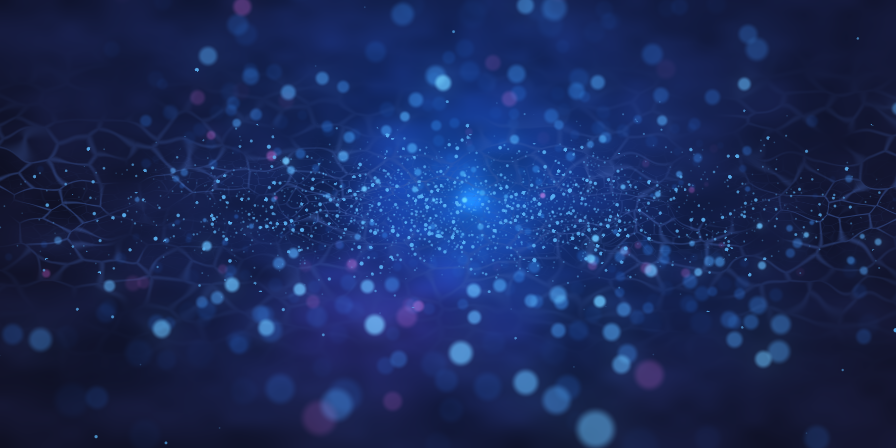
A Shadertoy shader for this background:

```glsl
const vec3 DARK = vec3(0.074, 0.078, 0.170);
const vec3 NAVY = vec3(0.080, 0.122, 0.300);
const vec3 BLUE_GLOW = vec3(0.004, 0.080, 0.225);
const vec3 CORE_GLOW = vec3(0.030, 0.260, 0.330);
const vec3 VIOLET_GLOW = vec3(0.065, 0.000, 0.070);
const vec3 THREAD = vec3(0.25, 0.38, 0.68);
const vec3 DOT_BLUE = vec3(0.05, 0.30, 0.76);
const vec3 DOT_LIGHT = vec3(0.36, 0.72, 0.98);
const vec3 DOT_PINK = vec3(0.62, 0.26, 0.62);
const vec2 CORE = vec2(1.055, 0.555);
const vec2 VIOLET_POS = vec2(0.86, 0.29);
const float FOCUS_Y = 0.535;
const float DOT_HALO = 0.10;
const int DOT_COUNT = 460;

vec4 hash4(vec2 p) {
    vec4 q = fract(p.xyxy * vec4(0.1031, 0.1030, 0.0973, 0.1099));
    q += dot(q, q.wzxy + 33.33);
    return fract((q.xxyz + q.yzzw) * q.zywx);
}

float noise(vec2 p) {
    vec2 i = floor(p), f = fract(p);
    f = f * f * (3.0 - 2.0 * f);
    float low = mix(hash4(i).x, hash4(i + vec2(1, 0)).x, f.x);
    float high = mix(hash4(i + vec2(0, 1)).x, hash4(i + vec2(1, 1)).x, f.x);
    return mix(low, high, f.y);
}

float gauss(vec2 offset, vec2 size) {
    vec2 q = offset / size;
    return exp(-dot(q, q));
}

// Gap between the two nearest cell seeds: zero along cell borders
float cellBorder(vec2 p) {
    vec2 cell = floor(p);
    float nearest = 9.0, second = 9.0;
    for (int y = -1; y <= 1; y++)
    for (int x = -1; x <= 1; x++) {
        vec2 c = cell + vec2(x, y);
        float d = length(c + hash4(c + 40.0).xy - p);
        second = min(second, max(nearest, d));
        nearest = min(nearest, d);
    }
    return second - nearest;
}

vec3 backdrop(vec2 p) {
    vec2 q = p - CORE;
    float haze = gauss(p - vec2(0.95, 0.95), vec2(1.05, 0.30));
    haze = max(haze, 0.8 * gauss(p - vec2(1.0, 0.32), vec2(0.75, 0.36)));
    vec3 col = mix(DARK, NAVY, haze);
    col += BLUE_GLOW * gauss(q, vec2(0.56, 0.36));
    col += BLUE_GLOW * 0.95 * gauss(q - vec2(0.0, 0.06), vec2(0.26, 0.24));
    col += CORE_GLOW * (0.45 * gauss(q, vec2(0.14)) + 0.75 * gauss(q, vec2(0.034)));
    col += VIOLET_GLOW * gauss(p - VIOLET_POS, vec2(0.26, 0.15));
    float mottle = 0.7 * noise(p * vec2(7.0, 13.0)) + 0.3 * noise(p * vec2(19.0, 31.0) + 9.0);
    return col * (0.70 + 0.52 * mottle);
}

// Web of cells, sharp at the focus line and blurred away from it
float web(vec2 p) {
    float depth = abs(p.y - FOCUS_Y);
    vec2 warp = 0.03 * vec2(noise(p * 17.0), noise(p * 17.0 + 50.0));
    vec2 q = p + warp;
    float blur = 0.08 + 0.9 * depth;
    float coarse = 1.0 - smoothstep(0.0, blur, cellBorder(q * vec2(12.0, 21.0)));
    float fine = 1.0 - smoothstep(0.0, 0.15, cellBorder(q * vec2(25.0, 52.0)));
    float patches = smoothstep(0.1, 0.65, noise(p * vec2(7.0, 13.0) + 7.0));
    float band = exp(-pow(depth / 0.19, 2.0));
    float middle = gauss(p - vec2(1.03, FOCUS_Y), vec2(0.65, 0.09));
    return patches * (0.46 * coarse * band + 0.50 * fine * middle);
}

// Tiny sharp sparks in clusters, on a turned grid
float sparks(vec2 p, float scale, float angle, float pixel) {
    float c = cos(angle), s = sin(angle);
    vec2 q = mat2(c, s, -s, c) * p * scale;
    vec2 cell = floor(q);
    vec4 h = hash4(cell + scale);
    vec2 center = cell + 0.22 + 0.56 * h.xy;
    float radius = mix(0.0010, 0.0042, pow(h.z, 4.0));
    float spark = 1.0 - smoothstep(radius - 0.5 * pixel, radius + pixel, length(q - center) / scale);
    float cluster = mix(0.25, 0.85, smoothstep(0.25, 0.75, noise(p * vec2(17.0, 34.0) + scale)));
    float density = gauss(p - vec2(1.03, FOCUS_Y), vec2(0.56, 0.105)) * cluster;
    return spark * step(h.w, density) * mix(0.25, 1.0, h.z * h.z);
}

void mainImage(out vec4 fragColor, in vec2 fragCoord) {
    float pixel = 1.0 / iResolution.y;
    vec2 p = fragCoord / iResolution.xy * vec2(2.0, 1.0);
    vec3 col = backdrop(p);
    col = mix(col, THREAD, web(p));

    // Bokeh discs grow with distance from the focus line
    for (int i = 0; i < DOT_COUNT; i++) {
        vec4 place = hash4(vec2(float(i) + 3.0, 17.0));
        vec4 look = hash4(vec2(float(i) + 8.0, 91.0));
        float side = place.x * 2.0 - 1.0;
        float amount = abs(side);
        float depth = 0.015 + 0.29 * amount + 0.23 * pow(amount, 7.0);
        float spread = mix(0.50, 1.10, place.z);
        vec2 center = vec2(1.03 + (place.y * 2.0 - 1.0) * spread, FOCUS_Y + sign(side) * depth);
        float growth = side < 0.0 ? 0.064 : 0.050;
        float radius = (0.0038 + growth * depth) * mix(0.65, 1.2, look.x);
        float soft = radius * 0.28 + pixel * 0.6;
        float dist = length(p - center);
        float disc = 1.0 - smoothstep(radius - soft, radius + soft, dist);
        disc += DOT_HALO * exp(-pow(dist / (radius * 2.4), 2.0));
        float fade = mix(0.55, 1.0, exp(-pow((center.x - 1.03) / 0.75, 2.0)));
        float bright = pow(look.y, 2.2);
        float strength = mix(0.08, 1.0, bright) * fade;
        strength *= 1.0 - 0.9 * depth;
        vec3 tint = mix(DOT_BLUE, DOT_LIGHT, bright * bright);
        tint = look.z < 0.11 ? DOT_PINK * 0.85 : tint;
        col += tint * disc * strength * (1.0 - col);
    }

    float glitter = sparks(p, 55.0, 0.5, pixel) + sparks(p, 72.0, 1.1, pixel) + sparks(p, 95.0, 2.0, pixel);
    col = mix(col, DOT_LIGHT, min(glitter, 1.0) * 0.9);
    fragColor = vec4(clamp(col, 0.0, 1.0), 1.0);
}
```
